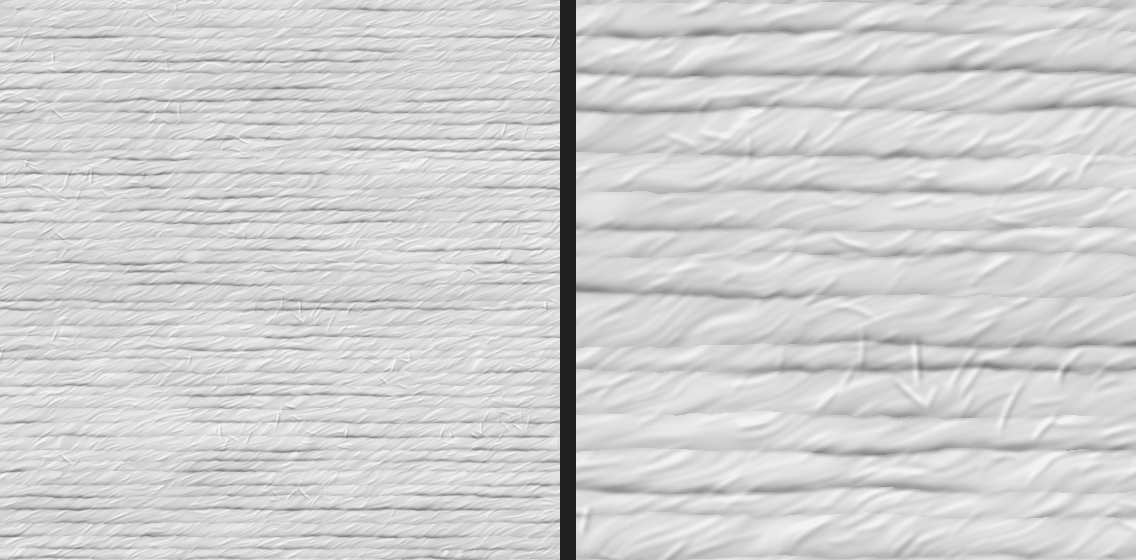
Left: the whole. Right: its middle third, enlarged.
Give the GLSL for this texture, as a Shadertoy shader.

```glsl
// Pale wool: uneven horizontal strands of yarn, parted by broken dark creases.
// Each strand is filled with embossed, stretched noise along a slanted fibre
// direction; loose curved hairs are scattered over it from a jittered grid.

const float ROWS = 45.0;            // strands across the canvas height
const float WOOL = 0.849;           // base grey level
const float CREASE_DEPTH = 0.25;
const float FIBRE_RELIEF = 0.105;
const float CLUMP_RELIEF = 0.065;
const float HAIR_RELIEF = 0.075;

float hash(vec2 p) {
    vec3 q = fract(vec3(p.xyx) * 0.1031);
    q += dot(q, q.yzx + 33.33);
    return fract((q.x + q.y) * q.z);
}

float noise(vec2 p) {
    vec2 cell = floor(p), f = fract(p);
    f = f * f * (3.0 - 2.0 * f);
    float low = mix(hash(cell), hash(cell + vec2(1, 0)), f.x);
    float high = mix(hash(cell + vec2(0, 1)), hash(cell + vec2(1, 1)), f.x);
    return mix(low, high, f.y);
}

// Height of the wavy edge below strand number row.
float strandEdge(float row, float x) {
    float jitter = 0.45 * (hash(vec2(row, 3.0)) - 0.5);
    float sway = 0.22 * (noise(vec2(x * 0.35, row * 7.0)) - 0.5);
    float fuzz = 0.08 * (noise(vec2(x * 2.2, row * 5.0 + 90.0)) - 0.5);
    return row + jitter + sway + fuzz;
}

// Crease with a crisp lower side and a softer upper side.
float crease(float d, float row, float x) {
    float width = d > 0.0 ? 0.17 : 0.075;
    float stretchMask = smoothstep(0.25, 0.85, noise(vec2(x * 0.17, row * 9.0 + 40.0)));
    float broken = 0.45 + 0.75 * noise(vec2(x * 1.3, row * 11.0 + 70.0));
    return (0.12 + 0.88 * stretchMask) * broken * exp(-d * d / (width * width));
}

// Difference of stretched noise across the fibres, lit from above.
float relief(vec2 p, vec2 frequency, float shift) {
    vec2 q = p * frequency;
    return noise(q) - noise(q + vec2(0.0, shift));
}

// Fibres sheared along a slope that bends gently and differs between strands.
float fibres(vec2 p, float row) {
    float slope = mix(0.24, 0.52, hash(vec2(row, 17.0)));
    float bend = 0.8 * noise(vec2(p.x * 0.6, p.y * 0.8 + row * 3.0));
    vec2 q = vec2(p.x + row * 13.7, p.y - slope * p.x + bend + row * 5.3);
    return FIBRE_RELIEF * relief(q, vec2(0.75, 5.2), 0.6)
         + CLUMP_RELIEF * relief(q + 31.0, vec2(0.45, 2.3), 0.7);
}

// One curved hair: bright ridge with a shadow under it.
float hair(vec2 d, float angle, float halfLength, float bend) {
    float c = cos(angle), s = sin(angle);
    float along = c * d.x + s * d.y;
    float across = c * d.y - s * d.x + bend * along * along;
    float taper = 1.0 - smoothstep(0.35, 1.0, abs(along) / halfLength);
    float ridge = across / 0.085;
    float shadow = (across + 0.14) / 0.085;
    return taper * (exp(-ridge * ridge) - exp(-shadow * shadow));
}

// Hairs scattered on a jittered grid; tangled patches turn at random.
float scatteredHairs(vec2 p) {
    vec2 size = vec2(1.2, 0.65);
    vec2 home = floor(p / size);
    float sum = 0.0;
    for (int j = -1; j <= 1; j++) {
        for (int i = -1; i <= 1; i++) {
            vec2 cell = home + vec2(i, j);
            vec2 jitter = vec2(hash(cell + 11.0), hash(cell + 47.0));
            vec2 centre = (cell + jitter) * size;
            float tangle = smoothstep(0.68, 0.85, noise(centre * vec2(0.22, 0.5) + 60.0));
            float turn = hash(cell + 83.0) - 0.5;
            float angle = 0.42 + turn * mix(0.5, 2.6, tangle);
            float halfLength = mix(0.4, 0.9, hash(cell + 29.0));
            float bend = 0.5 * (hash(cell + 71.0) - 0.5);
            float strength = hash(cell + 5.0) * (1.0 + 0.5 * tangle);
            sum += strength * hair(p - centre, angle, halfLength, bend);
        }
    }
    return HAIR_RELIEF * sum;
}

void mainImage(out vec4 fragColor, in vec2 fragCoord) {
    vec2 p = fragCoord / iResolution.y * ROWS;

    // Find the strand and the distances to its two edges.
    float row = floor(p.y);
    if (p.y < strandEdge(row, p.x)) row -= 1.0;
    else if (p.y >= strandEdge(row + 1.0, p.x)) row += 1.0;
    float fromBottom = p.y - strandEdge(row, p.x);
    float fromTop = p.y - strandEdge(row + 1.0, p.x);
    float height = fromBottom / (fromBottom - fromTop);

    // Round the strand and vary the tone in broad, flat bands.
    float rounding = 0.05 * (smoothstep(0.0, 0.65, height) - 0.65);
    float bands = 0.055 * (noise(p * vec2(0.06, 0.28) + 20.0) - 0.5)
                + 0.035 * (noise(p * vec2(0.25, 0.9) + 50.0) - 0.5);

    float grey = WOOL + rounding + bands;
    grey += fibres(p, row) + scatteredHairs(p);
    grey -= CREASE_DEPTH * (crease(fromBottom, row, p.x) + crease(fromTop, row + 1.0, p.x));
    fragColor = vec4(vec3(clamp(grey, 0.5, 0.95)), 1.0);
}
```
